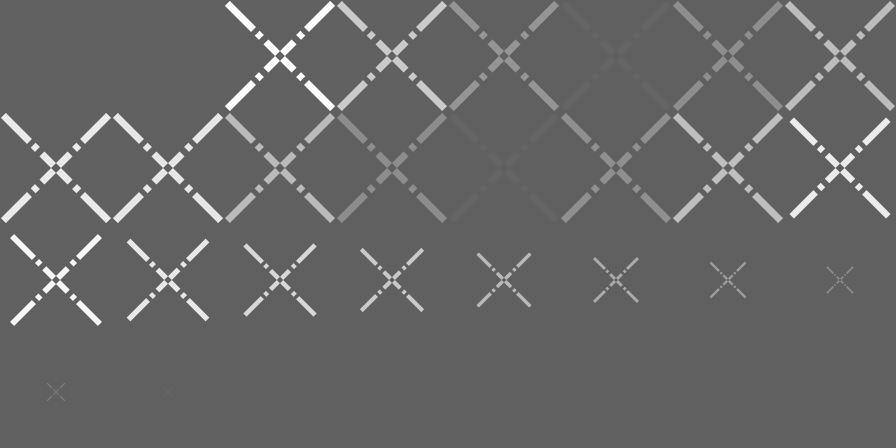
Reproduce this pattern procedurally as a Shadertoy shader.

```glsl
const vec2 GRID = vec2(8.0, 4.0);          // frames across and down
const vec3 BACKGROUND = vec3(0.378);
const vec3 STROKE_COLOR = vec3(1.0);
const float HALF_WIDTH = 0.031;            // in cell units
const vec2 INNER_DASH = vec2(0.031, 0.178);
const vec2 SHORT_DASH = vec2(0.235, 0.288);
const vec2 LONG_DASH = vec2(0.335, 0.665);
const float SHRINK_FRAMES = 12.0;
const float MIN_LEVEL = 0.03;
// Frames where the brightness turns: bright, dim, bright, dim, bright, gone
const float TURNS[6] = float[6](2.0, 5.0, 8.45, 12.0, 15.4, 26.0);

// Antialiased share of a pixel that lies inside an interval
float coverage(float x, vec2 span, float pixel) {
    vec2 edge = clamp((x - span) / pixel + 0.5, 0.0, 1.0);
    return edge.x - edge.y;
}

// One dashed diagonal, mirrored about the centre
float dashedArm(float along, float across, float pixel) {
    float d = abs(along);
    float dashes = coverage(d, INNER_DASH, pixel)
                 + coverage(d, SHORT_DASH, pixel)
                 + coverage(d, LONG_DASH, pixel);
    return dashes * coverage(across, vec2(-HALF_WIDTH, HALF_WIDTH), pixel);
}

// Two dashed diagonals with an open centre
float dashedCross(vec2 p, float pixel) {
    vec2 q = vec2(p.x + p.y, p.x - p.y) * inversesqrt(2.0);
    return min(dashedArm(q.x, q.y, pixel) + dashedArm(q.y, q.x, pixel), 1.0);
}

// Linear flicker between the turning frames
float frameLevel(float frame) {
    float level = 0.0;
    for (int i = 0; i < 5; i++) {
        if (frame >= TURNS[i] && frame < TURNS[i + 1]) {
            float t = (frame - TURNS[i]) / (TURNS[i + 1] - TURNS[i]);
            level = max(i % 2 == 0 ? 1.0 - t : t, MIN_LEVEL);
        }
    }
    return level;
}

void mainImage(out vec4 fragColor, in vec2 fragCoord) {
    // Frames run left to right, then top to bottom
    vec2 p = fragCoord / iResolution.xy * GRID;
    vec2 cell = floor(p);
    float frame = cell.x + (GRID.y - 1.0 - cell.y) * GRID.x;

    // The cross shrinks over the last frames
    float scale = clamp((TURNS[5] - frame) / SHRINK_FRAMES, 0.01, 1.0);
    float pixel = GRID.y / iResolution.y / scale;
    float shape = dashedCross((fract(p) - 0.5) / scale, pixel);

    vec3 color = mix(BACKGROUND, STROKE_COLOR, shape * frameLevel(frame));
    fragColor = vec4(color, 1.0);
}
```
